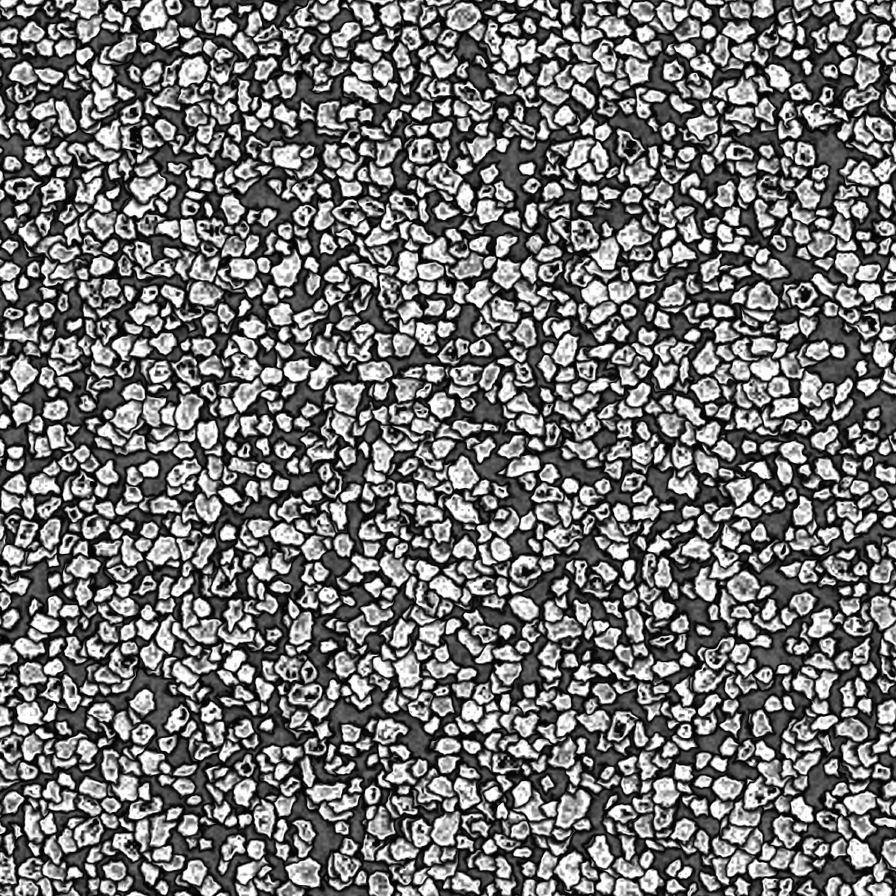
Write a WebGL 2 fragment shader that draws this texture.

```glsl
#version 300 es
precision highp float;
// Densely strewn angular grit: pale chips with bright rims, dark halos and
// pitted faces on a charcoal ground. Each grid cell holds one random polygon,
// painted over its neighbours in a fixed order.

#define CELLS 45.0        // grid cells across the canvas
#define MIN_LENGTH 0.38   // half length of the smallest chip, in cells
#define MAX_LENGTH 1.00   // half length of the largest chip
#define JITTER 0.76       // scatter of the chip centres
#define SOFTNESS 0.08     // half width of a chip edge
#define HALO 0.29         // reach of the dark halo
#define RIM 0.24          // depth of the bright rim
#define RAGGED 0.17       // wobble of the outlines
#define ROUGH_SHARE 0.30  // share of strongly pitted chips
#define GROUND 0.32       // tone of the bare ground

uniform vec2 u_resolution;
out vec4 fragColor;

const float PI = 3.14159;
const int SIDES = 7;

// Integer hash: three random values in 0..1 for a lattice point and a seed.
vec3 hash3(vec2 cell, int seed) {
    uvec3 v = uvec3(ivec3(ivec2(cell) + 512, seed));
    v = v * 1664525u + 1013904223u;
    v.x += v.y * v.z;
    v.y += v.z * v.x;
    v.z += v.x * v.y;
    v ^= v >> 16u;
    v.x += v.y * v.z;
    v.y += v.z * v.x;
    v.z += v.x * v.y;
    return vec3(v >> 8u) / 16777216.0;
}

// Smooth value noise, two independent channels.
vec2 noise2(vec2 p, int seed) {
    vec2 i = floor(p), f = fract(p);
    f = f * f * (3.0 - 2.0 * f);
    vec2 low = mix(hash3(i, seed).xy, hash3(i + vec2(1, 0), seed).xy, f.x);
    vec2 high = mix(hash3(i + vec2(0, 1), seed).xy, hash3(i + 1.0, seed).xy, f.x);
    return mix(low, high, f.y);
}

float smoothMax(float a, float b, float k) {
    float h = max(k - abs(a - b), 0.0) / k;
    return max(a, b) + 0.25 * h * h * k;
}

// Signed distance to an irregular polygon wrapped around an ellipse.
float chipDistance(vec2 p, vec2 halfSize, vec2 cell) {
    float d = -10.0;
    for (int i = 0; i < SIDES; i++) {
        vec3 r = hash3(cell, 20 + i);
        float a = (float(i) + 0.8 * r.x) * 2.0 * PI / float(SIDES);
        vec2 normal = vec2(cos(a), sin(a));
        float reach = length(halfSize * normal) * mix(0.76, 1.10, r.y);
        d = smoothMax(d, dot(p, normal) - reach, 0.08);
    }
    return d;
}

void main() {
    vec2 p = gl_FragCoord.xy / u_resolution.y * CELLS;
    float soft = max(SOFTNESS, 0.7 * CELLS / u_resolution.y);

    // Shared grain of the surfaces, and ragged outlines
    vec2 coarse = noise2(p * 2.7, 1);
    vec2 fine = noise2(p * 6.5, 2);
    float speckle = 0.45 * coarse.x + 0.55 * fine.x - 0.5;
    vec2 q = p + RAGGED * (coarse - 0.5) * 1.6 + RAGGED * (fine.yx - 0.5) * 0.6;

    float tone = GROUND + 0.30 * speckle;
    vec2 home = floor(p);

    for (int y = -2; y <= 2; y++) {
        for (int x = -2; x <= 2; x++) {
            vec2 cell = home + vec2(x, y);
            vec3 place = hash3(cell, 3);
            vec3 shape = hash3(cell, 4);
            vec3 finish = hash3(cell, 5);

            // Occasional bare spots
            if (place.z > 0.95) continue;

            vec2 local = q - cell - 0.5 - JITTER * (place.xy - 0.5);
            float halfLength = mix(MIN_LENGTH, MAX_LENGTH, shape.x * sqrt(shape.x));
            if (length(local) > halfLength * 1.3 + HALO) continue;

            // Turn to a random heading, slightly favouring the rising diagonal
            float angle = 0.6 + (shape.y - 0.5) * 2.7;
            float c = cos(angle), s = sin(angle);
            local = vec2(c * local.x + s * local.y, c * local.y - s * local.x);
            // Long chips are slimmer, short ones stay compact
            float slim = mix(0.42, 0.95, shape.z) * mix(1.05, 0.72, shape.x);
            float d = chipDistance(local, halfLength * vec2(1.0, slim), cell);

            // Dark halo
            tone *= 1.0 - 0.96 * (1.0 - smoothstep(0.06, HALO, d));

            // Pitted face and bright rim
            bool rough = finish.x < ROUGH_SHARE;
            float face = rough ? mix(0.38, 0.66, finish.y) : mix(0.62, 0.88, finish.y);
            face += speckle * (rough ? 2.5 : 1.3);
            float rim = 1.0 - smoothstep(0.08, RIM, -d);
            face = mix(face, 1.10 + 0.5 * speckle, 0.85 * rim);
            tone = mix(tone, clamp(face, 0.03, 1.0), 1.0 - smoothstep(-soft, soft, d));
        }
    }
    fragColor = vec4(vec3(clamp(tone, 0.02, 0.99)), 1.0);
}
```
